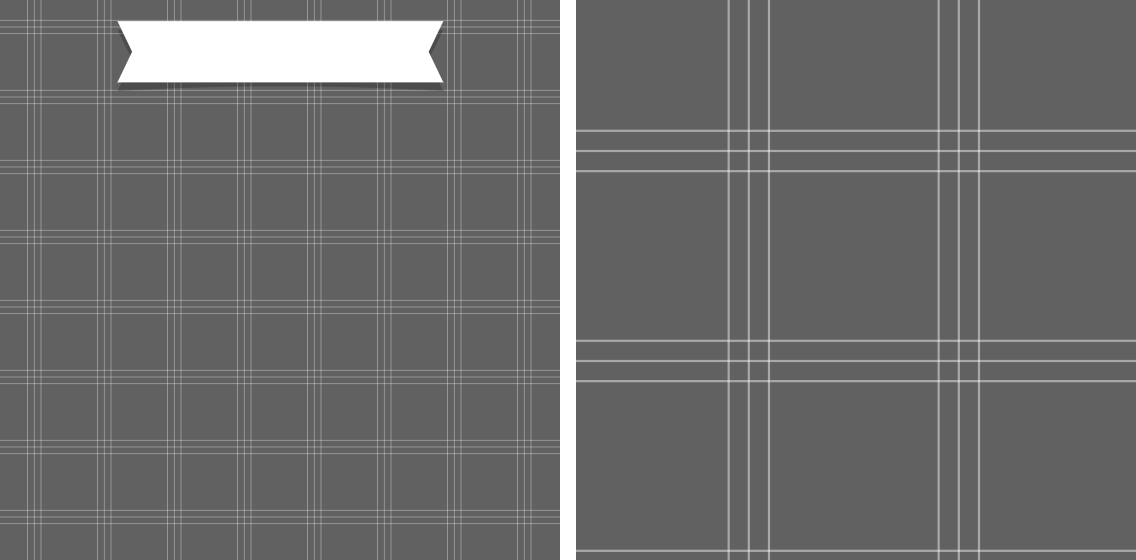
Left: the whole. Right: its middle third, enlarged.
A WebGL 1 fragment shader for this pattern:

```glsl
precision highp float;

uniform vec2 u_resolution;

// Plaid: whole repeats per side, so opposite edges join
const float REPEATS = 8.0;
const vec2 FIRST_GROUP = vec2(0.0612, 0.0768);
const float LINE_SPACING = 0.012;
const float LINE_WIDTH = 0.0013;
const float LINE_OPACITY = 0.45;

// Ribbon
const vec2 RIBBON_CENTER = vec2(0.5007, 0.9076);
const vec2 RIBBON_HALF = vec2(0.291, 0.0547);
const float NOTCH_DEPTH = 0.0262;
const float SHADOW_DROP_MIDDLE = 0.007;
const float SHADOW_DROP_ENDS = 0.0156;
const float SHADOW_OPACITY = 0.22;

const vec3 GROUND_COLOR = vec3(0.38);
const vec3 LINE_COLOR = vec3(1.0);
const vec3 RIBBON_COLOR = vec3(1.0);

// Coverage of the triple lines, one value per axis
vec2 tripleLines(vec2 uv, float pixel) {
  vec2 offset = (fract((uv - FIRST_GROUP) * REPEATS + 0.5) - 0.5) / REPEATS;
  vec2 nearest = clamp(floor(offset / LINE_SPACING + 0.5), -1.0, 1.0);
  vec2 dist = abs(offset - nearest * LINE_SPACING);
  float peak = min(1.0, LINE_WIDTH / pixel);
  return clamp((0.5 * (LINE_WIDTH + pixel) - dist) / pixel, 0.0, peak);
}

// Signed distance to a band with a V cut into each end
float ribbonDistance(vec2 p) {
  p = abs(p);
  float slope = NOTCH_DEPTH / RIBBON_HALF.y;
  float endX = RIBBON_HALF.x - NOTCH_DEPTH + slope * p.y;
  return max((p.x - endX) / sqrt(1.0 + slope * slope), p.y - RIBBON_HALF.y);
}

float fill(float dist, float pixel) {
  return clamp(0.5 - dist / pixel, 0.0, 1.0);
}

void main() {
  vec2 uv = gl_FragCoord.xy / u_resolution;
  float pixel = 1.0 / min(u_resolution.x, u_resolution.y);

  // Crossings add up to a brighter tone
  vec2 lines = tripleLines(uv, pixel) * LINE_OPACITY;
  vec3 color = mix(GROUND_COLOR, LINE_COLOR, lines.x);
  color = mix(color, LINE_COLOR, lines.y);

  // Shadow hangs lower toward the ribbon ends
  vec2 p = uv - RIBBON_CENTER;
  float reach = min(abs(p.x) / RIBBON_HALF.x, 1.0);
  float drop = mix(SHADOW_DROP_MIDDLE, SHADOW_DROP_ENDS, reach * reach);
  float shadow = fill(ribbonDistance(p + vec2(0.0, drop)), pixel);
  color *= 1.0 - SHADOW_OPACITY * shadow;

  color = mix(color, RIBBON_COLOR, fill(ribbonDistance(p), pixel));
  gl_FragColor = vec4(color, 1.0);
}
```
